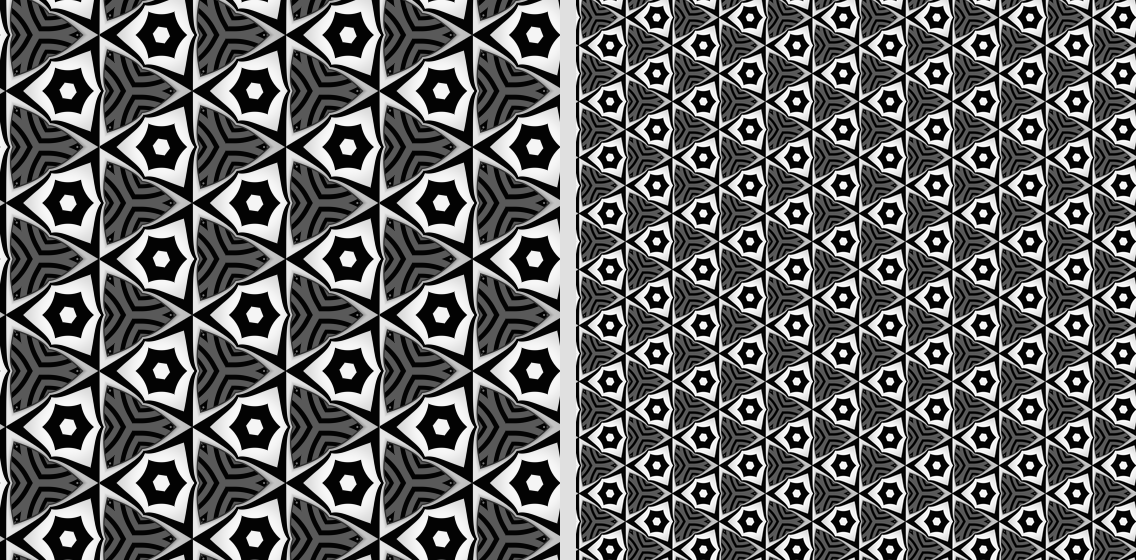
Left, the tile; right, the same tile 2 across and 2 down.
Give the GLSL for this pattern, as a Shadertoy shader.

```glsl
const float ROOT3 = sqrt(3.0);

// Offset from the nearest point of a triangular lattice with unit spacing
vec2 nearestCell(vec2 p) {
    vec2 period = vec2(ROOT3, 1.0);
    vec2 a = mod(p + 0.5 * period, period) - 0.5 * period;
    vec2 b = mod(p, period) - 0.5 * period;
    return dot(a, a) < dot(b, b) ? a : b;
}

// Threefold mirror fold: x runs along a tip, y away from it
vec2 foldTriple(vec2 p) {
    float third = radians(120.0);
    float angle = abs(mod(atan(p.y, p.x) + 0.5 * third, third) - 0.5 * third);
    return length(p) * vec2(cos(angle), sin(angle));
}

// Folded point seen from a side: x outward, y along the side
vec2 sideFrame(vec2 q) {
    return vec2(dot(q, vec2(0.5, 0.5 * ROOT3)), dot(q, vec2(0.5 * ROOT3, -0.5)));
}

// Hexagon with a corner on the tip axis and sides bowed inward
float hexagon(vec2 q, float apothem, float bow) {
    float across = dot(q, vec2(0.5 * ROOT3, 0.5));
    float along = dot(q, vec2(-0.5, 0.5 * ROOT3));
    return across - apothem - bow * along * along;
}

float fill(float d) {
    float blur = 3.5 / iResolution.y;
    return smoothstep(blur, -blur, d);
}

// Forked ribs, nested as chevrons between the three arms
float ribs(vec2 q) {
    float bend = max(q.x - 0.1, 0.0);
    float d = abs(q.y - 0.9 * bend * bend);
    float arm = d - 0.033;
    float chevron = abs(d - 0.104) - 0.027;
    return fill(min(min(arm, chevron), 0.167 - d));
}

void mainImage(out vec4 fragColor, in vec2 fragCoord) {
    vec2 p = fragCoord / iResolution.xy * vec2(3.0 * ROOT3, 5.0) - vec2(0.6315, 0.1875);
    vec2 flower = nearestCell(p);
    vec2 leaf = nearestCell(p - vec2(1.0 / ROOT3, 0.0));
    float shade = 0.01;

    // White three-tipped frame with a black hexagon
    vec2 q = foldTriple(-flower);
    vec2 side = sideFrame(q);
    float frame = side.x - 0.247 - 0.06 * exp(-14.0 * side.y) + 0.3 * side.y * side.y;
    shade = mix(shade, 0.97 - 0.12 * smoothstep(0.2, 0.42, length(q)), fill(frame));
    shade = mix(shade, 0.01, fill(hexagon(q, 0.185, 1.6)));

    // Slightly turned white core
    float turn = radians(8.0);
    vec2 core = mat2(cos(turn), sin(turn), -sin(turn), cos(turn)) * flower;
    shade = mix(shade, 0.96, fill(hexagon(foldTriple(core), 0.07, 0.0)));

    // Leaf rim, brighter toward its outer edge
    q = foldTriple(leaf);
    side = sideFrame(q);
    float dent = exp(-14.0 * side.y);
    float rim = side.x - 0.285 + 0.04 * dent;
    float panel = side.x - 0.25 + 0.035 * dent + 0.33 * side.y * side.y;
    float glow = 0.66 + 0.2 * smoothstep(0.0, 0.05, panel) - 0.2 * leaf.x;
    shade = mix(shade, glow, fill(rim));

    // Dark panel with grey ribs and a stud in each tip
    shade = mix(shade, 0.18, fill(panel - 0.012));
    float inner = mix(0.01, 0.35, ribs(q));
    inner = mix(inner, 0.5, fill(length(q - vec2(0.375, 0.0)) - 0.009));
    shade = mix(shade, inner, fill(panel));

    fragColor = vec4(vec3(shade), 1.0);
}
```
